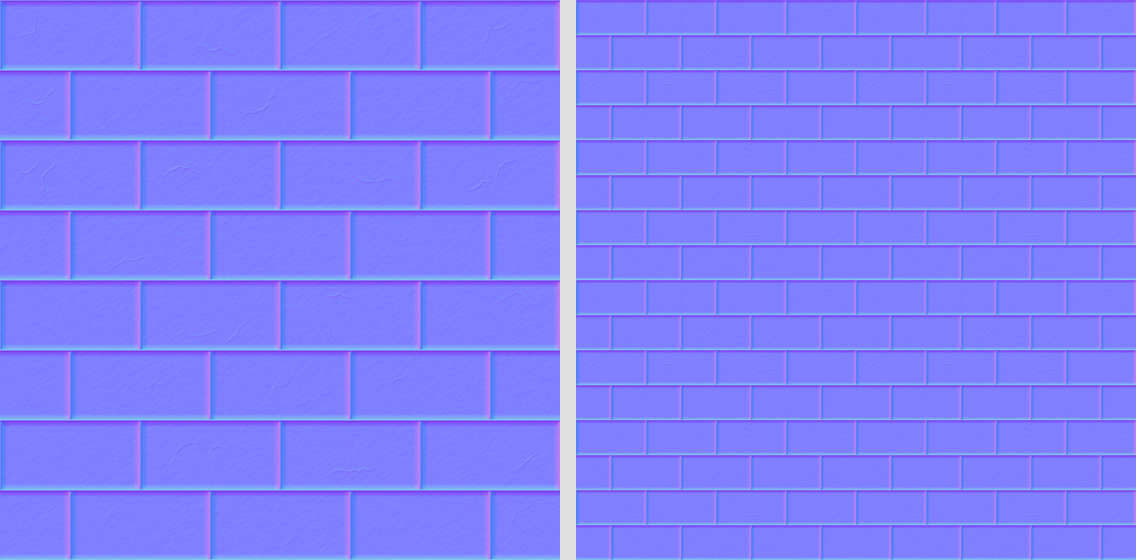
Left: one tile. Right: repeated 2 by 2.
Reproduce this texture map procedurally as a Shadertoy shader.

```glsl
// Tangent-space normal map of a running-bond brick wall with bevelled edges, grain and cracks.

const vec2 GRID = vec2(4.0, 8.0);     // bricks across and down
const vec2 JOINT_SHIFT = vec2(0.0008, -0.0008);
const float SAMPLE_STEP = 0.001;      // spacing of the height samples
const int CRACKS_PER_BRICK = 2;

float hash(vec2 p) {
    return fract(sin(dot(p, vec2(127.1, 311.7))) * 43758.5453);
}

float valueNoise(vec2 p) {
    vec2 cell = floor(p);
    vec2 f = fract(p);
    f = f * f * (3.0 - 2.0 * f);
    float low = mix(hash(cell), hash(cell + vec2(1.0, 0.0)), f.x);
    float high = mix(hash(cell + vec2(0.0, 1.0)), hash(cell + 1.0), f.x);
    return mix(low, high, f.y);
}

vec2 rotate(vec2 p, float angle) {
    float c = cos(angle);
    float s = sin(angle);
    return vec2(c * p.x + s * p.y, c * p.y - s * p.x);
}

// Fine plaster grain, slightly stretched along a diagonal
float grainHeight(vec2 p, float seed) {
    vec2 q = rotate(p, 0.6);
    float coarse = valueNoise(q * vec2(65.0, 100.0) + seed * 91.0);
    float fine = valueNoise(q * vec2(140.0, 220.0) + seed * 57.0);
    return 0.00013 * coarse + 0.00017 * fine;
}

// One wandering hairline groove, placed inside its brick by the seed
float crackHeight(vec2 p, vec2 seed) {
    float present = step(0.35, hash(seed + 1.3));
    vec2 centre = (vec2(hash(seed + 2.7), hash(seed + 4.1)) - 0.5) * vec2(0.16, 0.07);
    float halfLength = mix(0.018, 0.065, pow(hash(seed + 5.9), 1.5));
    vec2 q = rotate(p - centre, mix(0.05, 0.95, hash(seed + 7.3)));

    float bend = valueNoise(vec2(q.x * 30.0, 3.0) + seed * 13.0) - 0.5;
    float jitter = valueNoise(vec2(q.x * 110.0, 8.0) + seed * 17.0) - 0.5;
    float across = (q.y - 0.032 * bend - 0.006 * jitter) / 0.002;
    float taper = 1.0 - smoothstep(0.3, 1.0, abs(q.x) / halfLength);
    float strength = mix(0.0001, 0.00034, hash(seed + 9.1));
    return -present * strength * taper * exp(-across * across);
}

float surfaceHeight(vec2 p, vec2 brick) {
    float height = grainHeight(p, hash(brick + 0.5));
    for (int i = 0; i < CRACKS_PER_BRICK; i++) {
        height += crackHeight(p, brick + float(i) * vec2(11.0, 23.0));
    }
    return height;
}

vec2 surfaceGradient(vec2 p, vec2 brick) {
    vec2 e = vec2(SAMPLE_STEP, 0.0);
    float dx = surfaceHeight(p + e.xy, brick) - surfaceHeight(p - e.xy, brick);
    float dy = surfaceHeight(p + e.yx, brick) - surfaceHeight(p - e.yx, brick);
    return vec2(dx, dy) / (2.0 * SAMPLE_STEP);
}

// Steep lip beside the joint, then a softer shoulder
float bevelSlope(float d) {
    float shoulder = 1.0 - smoothstep(0.0055, 0.0125, d);
    float lip = 1.0 - smoothstep(0.0015, 0.005, d);
    return (0.28 * shoulder + 0.28 * lip) * smoothstep(0.0, 0.0012, d);
}

// Outward tilt of the brick edges; upright edges run almost to the corners
vec2 bevelTilt(vec2 p, vec2 inset) {
    vec2 slope = vec2(0.88 * bevelSlope(0.9 * inset.x), bevelSlope(inset.y));
    float uprightWeight = smoothstep(0.0005, 0.004, inset.y);
    float levelWeight = smoothstep(0.001, 0.006, inset.x);
    levelWeight = mix(1.0, levelWeight, uprightWeight);
    return sign(p) * slope * vec2(uprightWeight, levelWeight);
}

void mainImage(out vec4 fragColor, in vec2 fragCoord) {
    vec2 uv = fragCoord / iResolution.xy;

    // Running bond: every other course shifts by half a brick
    vec2 grid = (uv - JOINT_SHIFT) * GRID;
    grid.x += 0.5 * (1.0 - mod(floor(grid.y), 2.0));
    vec2 brick = mod(floor(grid), GRID);
    vec2 p = (fract(grid) - 0.5) / GRID;
    vec2 inset = 0.5 / GRID - abs(p);

    // Grain and cracks fade out towards the joints
    float face = smoothstep(0.002, 0.012, min(inset.x, inset.y));
    vec2 tilt = bevelTilt(p, inset) - surfaceGradient(p, brick) * mix(0.3, 1.0, face);

    // Green axis points down
    tilt.y = -tilt.y;
    vec3 normal = vec3(tilt, sqrt(max(0.0, 1.0 - dot(tilt, tilt))));
    fragColor = vec4(0.5 + 0.5 * normal, 1.0);
}
```
